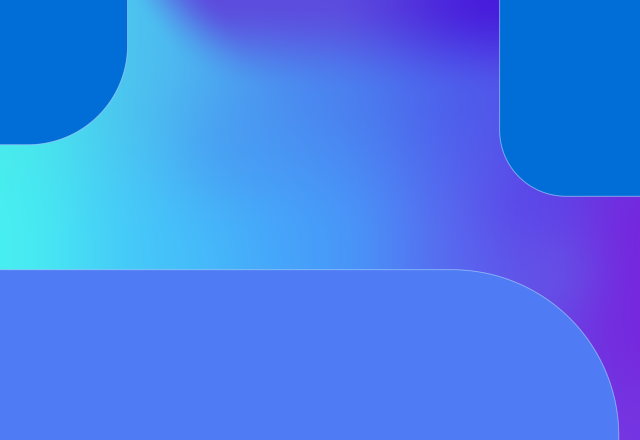
Reproduce this background procedurally as a Shadertoy shader.

```glsl
// A cyan to violet mesh gradient behind three flat panels with rounded corners.
// Smooth horizontal colour ramps are blended by height and tinted by soft glows;
// each panel is a rounded quadrant distance field with a hairline rim.

const float ASPECT = 1.45;
const vec3 PANEL_BLUE = vec3(0.0, 0.43, 0.84);
const vec3 PANEL_PERIWINKLE = vec3(0.31, 0.485, 0.955);
const vec3 RIM = vec3(0.62, 0.78, 0.98);

// Bell weight of a ramp stop
float bell(float x, float center, float width) {
    float t = (x - center) / width;
    return exp(-0.5 * t * t);
}

// Five evenly spaced stops, blended without visible creases
vec3 softRamp(float x, vec3 a, vec3 b, vec3 c, vec3 d, vec3 e) {
    vec3 stops[5] = vec3[5](a, b, c, d, e);
    vec4 sum = vec4(0.0);
    for (int i = 0; i < 5; i++) {
        sum += vec4(stops[i], 1.0) * bell(x, float(i) * 0.25, 0.115);
    }
    return sum.rgb / sum.a;
}

// Tint around a point
vec3 addGlow(vec3 base, vec2 p, vec2 center, float radius, vec3 tint, float strength) {
    return mix(base, tint, strength * bell(length(p - center), 0.0, radius));
}

// Quadrant with one rounded corner; outward gives the signs of its open sides
float cornerDistance(vec2 p, vec2 corner, vec2 outward, float radius) {
    vec2 q = (p - corner) * outward + radius;
    return min(max(q.x, q.y), 0.0) + length(max(q, 0.0)) - radius;
}

// Flat fill with a thin light rim
vec3 drawPanel(vec3 base, float dist, vec3 fill, float pixel) {
    float inside = smoothstep(0.5 * pixel, -0.5 * pixel, dist);
    float rim = 1.0 - smoothstep(0.0, 0.001 + 0.6 * pixel, abs(dist));
    return mix(mix(base, fill, inside), RIM, 0.65 * rim);
}

vec3 meshGradient(vec2 p) {
    float u = p.x / ASPECT;
    vec3 low = softRamp(u,
        vec3(0.28, 0.95, 0.94), vec3(0.27, 0.76, 0.98), vec3(0.27, 0.62, 0.98),
        vec3(0.35, 0.38, 0.93), vec3(0.47, 0.13, 0.86));
    vec3 high = softRamp(u,
        vec3(0.28, 0.93, 0.92), vec3(0.30, 0.74, 0.94), vec3(0.29, 0.52, 0.94),
        vec3(0.30, 0.35, 0.92), vec3(0.42, 0.20, 0.88));
    vec3 color = mix(low, high, smoothstep(0.45, 0.8, p.y));

    // Violet band along the top, slanting away from the cyan side
    vec3 violet = mix(vec3(0.36, 0.30, 0.87), vec3(0.28, 0.11, 0.86),
                      smoothstep(0.5, 0.78, u));
    float slant = 0.5 * (1.0 - p.y);
    float band = smoothstep(0.78, 1.0, p.y) * smoothstep(0.2, 0.34, u - slant);
    color = mix(color, violet, band);

    // Local glows
    color = addGlow(color, p, vec2(0.52, 0.67), 0.10, vec3(0.28, 0.56, 0.95), 0.4);
    color = addGlow(color, p, vec2(1.21, 0.54), 0.09, vec3(0.34, 0.25, 0.91), 0.5);
    color = addGlow(color, p, vec2(1.26, 0.38), 0.07, vec3(0.39, 0.34, 0.90), 0.5);
    return addGlow(color, p, vec2(1.45, 0.0), 0.12, vec3(0.46, 0.24, 0.89), 0.6);
}

void mainImage(out vec4 fragColor, in vec2 fragCoord) {
    vec2 p = fragCoord / iResolution.xy * vec2(ASPECT, 1.0);
    float pixel = 1.0 / iResolution.y;

    float topLeft = cornerDistance(p, vec2(0.289, 0.671), vec2(1.0, -1.0), 0.226);
    float topRight = cornerDistance(p, vec2(1.132, 0.554), vec2(-1.0, -1.0), 0.150);
    float bottom = cornerDistance(p, vec2(1.402, 0.387), vec2(1.0, 1.0), 0.378);

    vec3 color = meshGradient(p);
    color = drawPanel(color, topLeft, PANEL_BLUE, pixel);
    color = drawPanel(color, topRight, PANEL_BLUE, pixel);
    color = drawPanel(color, bottom, PANEL_PERIWINKLE, pixel);
    fragColor = vec4(color, 1.0);
}
```
